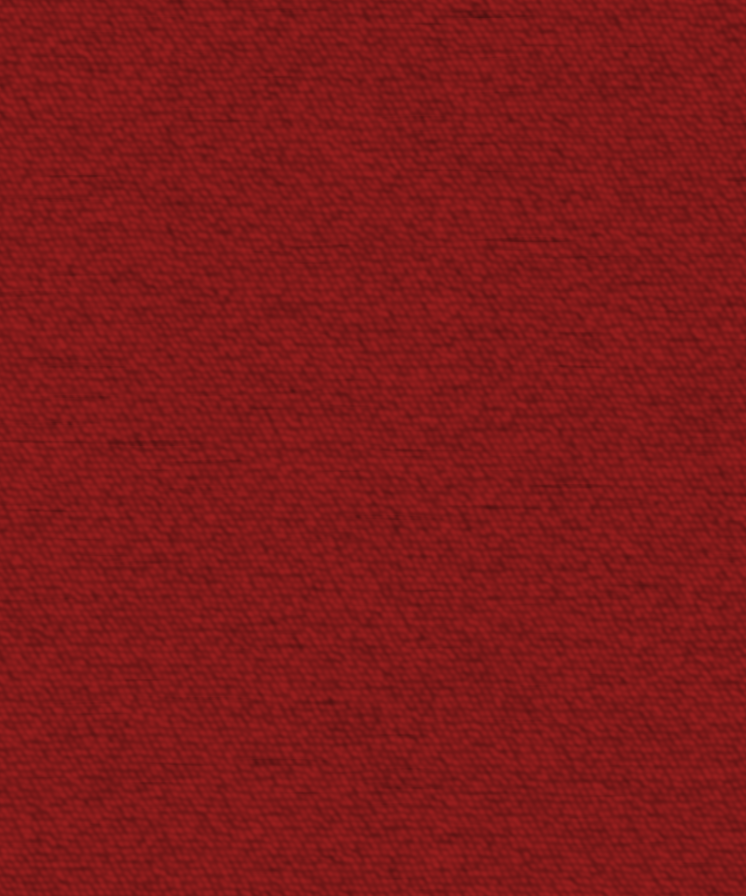
Give the GLSL for this texture, as a WebGL 1 fragment shader.

```glsl
precision highp float;
uniform vec2 u_resolution;

// Cloth colour
const vec3 CLOTH_RED = vec3(0.508, 0.101, 0.101);

// Feature counts per canvas height (across, down)
const vec2 STITCH_COUNT = vec2(120.0, 128.0);
const vec2 GRAIN_COUNT = vec2(125.0, 170.0);
const vec2 STREAK_COUNT = vec2(17.0, 150.0);
const vec2 SLUB_COUNT = vec2(11.0, 180.0);
const vec2 CLOUD_COUNT = vec2(5.0, 4.0);

// Falloff of each spot along x and y, in cell units
const vec2 STITCH_FALLOFF = vec2(5.0, 6.5);
const vec2 SOFT_FALLOFF = vec2(3.0, 3.5);

const float STITCH_TILT = 0.3;
const float STITCH_JITTER = 0.34;
const float LOOSE_JITTER = 0.7;
const float STITCH_MEAN = 0.55;
const float ROW_SLOPE = 0.006;

// Contrast of each layer, relative to the cloth colour
const float WEAVE_GAIN = 0.28;
const float YARN_GAIN = 0.08;
const float GRAIN_GAIN = 0.085;
const float STREAK_GAIN = 0.036;
const float SLUB_GAIN = 0.10;
const float CLOUD_GAIN = 0.008;
const float SIDE_FADE = 0.016;
const float HIGHLIGHT_SOFTENING = 1.0;

vec3 hash3(vec2 cell) {
  vec3 h = fract(cell.xyx * vec3(0.1031, 0.1030, 0.0973));
  h += dot(h, h.yxz + 33.33);
  return fract((h.xxy + h.yzz) * h.zyx);
}

// Cellular spots on a brick lattice: x = coverage, y = randomly signed sum
vec2 spots(vec2 q, vec2 falloff, float jitter, float tilt) {
  vec2 total = vec2(0.0);
  for (int j = -1; j <= 1; j++) {
    float row = floor(q.y) + float(j);
    float x = q.x + 0.5 * mod(row, 2.0);
    for (int i = -1; i <= 1; i++) {
      vec2 cell = vec2(floor(x) + float(i), row);
      vec3 rnd = hash3(cell + 17.0);
      vec2 d = vec2(x, q.y) - cell - 0.5 - jitter * (rnd.xy - 0.5);
      d.y += tilt * d.x;
      float spot = exp(-dot(falloff, d * d));
      total += spot * vec2(1.0, 2.0 * rnd.z - 1.0);
    }
  }
  return total;
}

// Slight waviness of the threads
vec2 threadDrift(vec2 p) {
  float dx = sin(p.y * 37.0 + 3.0 * sin(p.x * 5.0));
  float dy = sin(p.x * 19.0 + 2.0 * sin(p.y * 11.0)) + 0.5 * sin(p.x * 47.0 + p.y * 23.0);
  return vec2(dx, 0.5 * dy) * 0.0012;
}

void main() {
  vec2 p = gl_FragCoord.xy / u_resolution.y;
  vec2 cloth = p + threadDrift(p);

  // Fine weave with uneven yarn, its rows falling slightly to the right
  vec2 weave = cloth + vec2(0.0, ROW_SLOPE * p.x);
  vec2 stitch = spots(weave * STITCH_COUNT, STITCH_FALLOFF, STITCH_JITTER, STITCH_TILT);
  float relief = WEAVE_GAIN * (stitch.x - STITCH_MEAN) + YARN_GAIN * stitch.y;

  // Fibre grain
  relief += GRAIN_GAIN * spots(p * GRAIN_COUNT + 150.0, SOFT_FALLOFF, LOOSE_JITTER, STITCH_TILT).y;

  // Faint threads and occasional dark slubs
  relief += STREAK_GAIN * spots(cloth * STREAK_COUNT + 40.0, SOFT_FALLOFF, LOOSE_JITTER, 0.0).y;
  float slub = spots(cloth * SLUB_COUNT + 90.0, SOFT_FALLOFF, LOOSE_JITTER, 0.0).y;
  relief -= SLUB_GAIN * smoothstep(0.6, 1.2, slub);

  // Broad clouds and a gentle fade to the right
  relief += CLOUD_GAIN * spots(p * CLOUD_COUNT + 210.0, SOFT_FALLOFF, LOOSE_JITTER, 0.0).y;
  relief -= SIDE_FADE * (gl_FragCoord.x / u_resolution.x - 0.5);

  float tone = 1.0 + relief - HIGHLIGHT_SOFTENING * relief * relief;
  gl_FragColor = vec4(CLOTH_RED * tone, 1.0);
}
```
